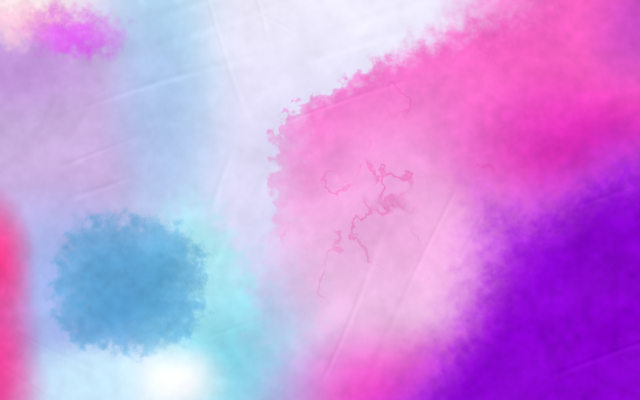
Reproduce this background procedurally as a WebGL 2 fragment shader.

```glsl
#version 300 es
precision highp float;
uniform vec2 u_resolution;
out vec4 fragColor;

float hash(vec2 p) {
  return fract(sin(dot(p, vec2(127.1, 311.7))) * 43758.5453);
}

float noise(vec2 p) {
  vec2 i = floor(p), f = fract(p);
  f = f * f * (3.0 - 2.0 * f);
  return mix(mix(hash(i), hash(i + vec2(1, 0)), f.x),
             mix(hash(i + vec2(0, 1)), hash(i + vec2(1, 1)), f.x), f.y);
}

// Layered noise, centred on zero
float fbm(vec2 p) {
  float sum = 0.0, amp = 0.5;
  for (int i = 0; i < 5; i++) {
    sum += amp * (noise(p) - 0.5);
    p = mat2(1.6, 1.2, -1.2, 1.6) * p + 7.3;
    amp *= 0.5;
  }
  return sum;
}

vec2 fbm2(vec2 p) {
  return vec2(fbm(p), fbm(p + 31.7));
}

// Short, broken folds running in several directions
float folds(vec2 p) {
  float sum = 0.0;
  for (float i = 0.0; i < 4.0; i++) {
    float a = 0.35 + 0.75 * i;
    vec2 q = mat2(cos(a), -sin(a), sin(a), cos(a)) * p + 9.1 * i;
    float line = 1.0 - smoothstep(0.0, 0.09, abs(noise(q * vec2(2.0, 11.0)) - 0.5));
    sum += line * smoothstep(0.5, 0.85, noise(q * 5.0 + 3.0));
  }
  return sum;
}

// Elliptical pool of paint; paint.a is its strength
vec3 wash(vec3 base, vec2 p, vec2 centre, vec2 radius, float soft, vec4 paint) {
  float r = length((p - centre) / radius);
  return mix(base, paint.rgb, paint.a * (1.0 - smoothstep(1.0 - soft, 1.0 + soft, r)));
}

vec3 leftWashes(vec3 col, vec2 p, vec2 rough) {
  // Pale column and mauve cloud
  col = wash(col, p, vec2(0.40, 0.77), vec2(0.13, 0.42), 0.75, vec4(0.69, 0.86, 0.95, 0.9));
  col = wash(col, p, vec2(0.10, 0.67), vec2(0.33, 0.31), 0.5, vec4(0.78, 0.67, 0.87, 0.95));
  col = wash(col, p, vec2(0.40, 0.73), vec2(0.09, 0.27), 0.9, vec4(0.64, 0.77, 0.92, 0.65));
  col = wash(col, p, vec2(0.02, 0.84), vec2(0.17, 0.09), 0.9, vec4(0.75, 0.53, 0.85, 0.65));
  // Bright corner
  col = wash(col, rough, vec2(0.0, 1.02), vec2(0.19, 0.10), 0.6, vec4(1.0, 0.92, 0.93, 0.9));
  col = wash(col, rough, vec2(0.09, 0.95), vec2(0.13, 0.04), 0.9, vec4(0.96, 0.70, 0.83, 0.7));
  col = wash(col, rough, vec2(0.19, 0.92), vec2(0.09, 0.045), 0.95, vec4(0.87, 0.36, 0.95, 0.9));
  // Periwinkle ground and cyan rim
  col = wash(col, p, vec2(0.13, 0.24), vec2(0.25, 0.24), 0.55, vec4(0.63, 0.71, 0.93, 0.9));
  col = wash(col, rough, vec2(0.49, 0.22), vec2(0.13, 0.27), 0.3, vec4(0.68, 0.91, 0.95, 0.95));
  col = wash(col, p, vec2(0.60, 0.07), vec2(0.16, 0.16), 0.9, vec4(0.52, 0.84, 0.92, 0.9));
  col = wash(col, p, vec2(0.27, 0.03), vec2(0.22, 0.10), 0.6, vec4(0.78, 0.91, 0.98, 0.95));
  // Blue pool, squared off by a higher norm
  vec2 q = abs((rough - vec2(0.325, 0.29)) / vec2(0.19, 0.175));
  float pool = pow(dot(q * q * q, vec2(1)), 0.333);
  col = mix(col, vec3(0.40, 0.67, 0.85), 0.55 * (1.0 - smoothstep(0.85, 1.1, pool)));
  col = mix(col, vec3(0.33, 0.63, 0.83), 0.80 * (1.0 - smoothstep(0.35, 1.2, pool)));
  col = wash(col, p, vec2(0.43, 0.04), vec2(0.09, 0.065), 0.9, vec4(0.99, 0.99, 1.0, 0.95));
  // Red-pink margin
  col = wash(col, p, vec2(-0.03, 0.36), vec2(0.07, 0.11), 0.9, vec4(0.97, 0.22, 0.52, 0.95));
  return wash(col, p, vec2(-0.03, 0.08), vec2(0.075, 0.27), 0.9, vec4(0.99, 0.25, 0.62, 0.95));
}

vec3 pinkWash(vec3 col, vec2 p, vec2 rough) {
  float y = rough.y;
  float edge = 0.68 + 0.35 * (y - 0.52) * (y - 0.52) + 0.42 * smoothstep(0.68, 1.0, y);
  float depth = rough.x - edge;
  float soft = 0.012 + 0.16 * (1.0 - smoothstep(0.1, 0.5, y)) + 0.13 * smoothstep(0.76, 1.0, y);
  vec3 pink = mix(vec3(0.92, 0.72, 0.89), vec3(0.96, 0.54, 0.84), smoothstep(0.25, 0.8, p.y));
  pink = mix(pink, vec3(0.96, 0.37, 0.76), smoothstep(1.1, 1.75, p.x + p.y - 0.45));
  pink = wash(pink, p, vec2(1.10, 0.46), vec2(0.18, 0.16), 0.9, vec4(0.95, 0.68, 0.89, 0.7));
  // Pigment gathered behind the upper left edge
  float rim = exp(-abs(depth - 0.11) * 10.0) * smoothstep(0.45, 0.75, y);
  pink = mix(pink, vec3(0.97, 0.45, 0.81), 0.5 * rim);
  // Broken veins, densest around the middle
  float vein = 1.0 - smoothstep(0.0, 0.03, abs(fbm(p * 8.0 + 0.4 * fbm2(p * 20.0))));
  vein *= smoothstep(0.0, 0.2, fbm(p * 9.0 + 4.0)) * exp(-5.0 * dot(p - vec2(1.1, 0.5), p - vec2(1.1, 0.5)));
  pink = mix(pink, vec3(0.92, 0.30, 0.66), 0.4 * vein);
  // A ragged thin edge laid over a slower build-up
  float cover = 0.5 * smoothstep(-soft, soft, depth) + 0.5 * smoothstep(-soft, soft + 0.09, depth);
  return mix(col, pink, cover);
}

vec3 violetWash(vec3 col, vec2 p, vec2 rough) {
  // Magenta bleeding around the violet
  col = wash(col, p, vec2(1.50, 0.62), vec2(0.27, 0.13), 0.9, vec4(0.86, 0.14, 0.73, 0.9));
  col = wash(col, p, vec2(1.61, 0.94), vec2(0.10, 0.12), 0.9, vec4(0.74, 0.27, 0.77, 0.8));
  col = wash(col, p, vec2(1.05, -0.03), vec2(0.26, 0.14), 0.9, vec4(0.92, 0.16, 0.75, 0.95));
  float drop = max(0.0, 1.0 - 2.0 * p.y);
  float side = mix(p.x, rough.x, 0.7) - 1.23 + 0.25 * drop * drop;
  float top = 0.49 + 0.14 * smoothstep(1.25, 1.65, p.x) - mix(p.y, rough.y, 0.7);
  float depth = min(side, top);
  vec3 violet = mix(vec3(0.74, 0.27, 0.88), vec3(0.53, 0.02, 0.81), smoothstep(-0.02, 0.18, depth));
  return mix(col, violet, smoothstep(-0.12, 0.10, depth));
}

void main() {
  vec2 p = gl_FragCoord.xy / u_resolution * vec2(1.6, 1.0);
  vec2 flow = p + 0.07 * fbm2(p * 4.0);
  vec2 rough = flow + 0.075 * fbm2(p * 55.0);

  // Lavender paper with a lit top
  vec3 col = mix(vec3(0.88, 0.86, 0.97), vec3(0.93, 0.92, 0.99), smoothstep(0.6, 1.0, p.y));
  col = wash(col, p, vec2(0.70, 0.17), vec2(0.16, 0.22), 0.9, vec4(0.75, 0.80, 0.94, 0.8));
  col = leftWashes(col, flow, rough);
  col = pinkWash(col, flow, rough);
  col = violetWash(col, flow, rough);

  // Mottled pigment, strongest where the paint is dark
  float ink = 1.0 - min(col.r, min(col.g, col.b));
  col *= 1.0 + (0.05 + 0.12 * ink) * fbm(p * 13.0) + (0.02 + 0.14 * ink) * fbm(p * 45.0);
  // Slanted shading and creases in the paper
  vec2 slant = mat2(0.8, -0.6, 0.6, 0.8) * p;
  col += 0.07 * fbm(slant * vec2(3.0, 9.0) + fbm2(p * 3.0));
  col += 0.022 * (folds(p) - folds(p + vec2(0.006, -0.006)));
  fragColor = vec4(clamp(col, 0.0, 1.0), 1.0);
}
```
